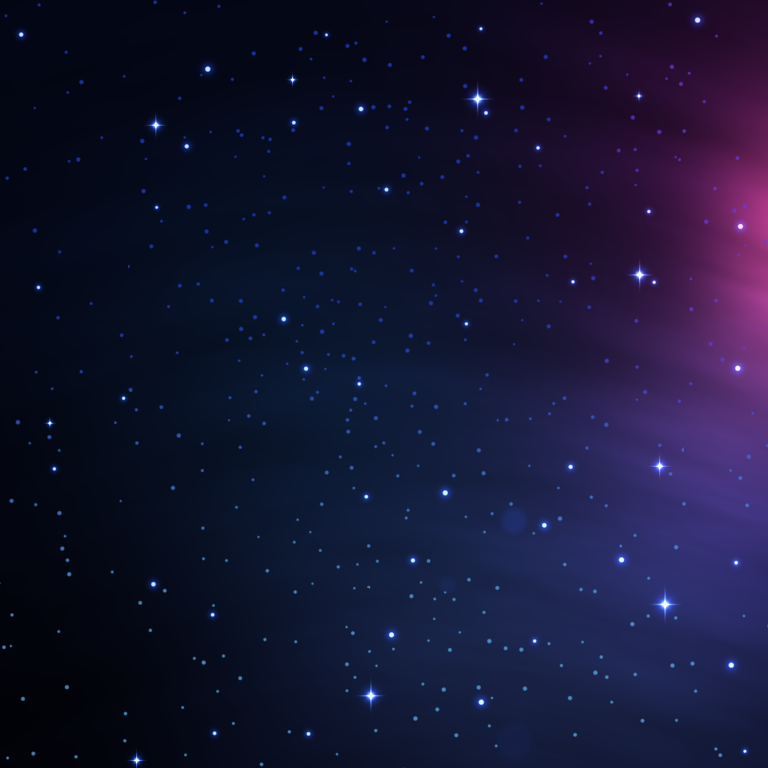
Write a WebGL 2 fragment shader that draws this background.

```glsl
#version 300 es
precision highp float;
uniform vec2 u_resolution;
out vec4 fragColor;

// Sky colours, added over the base
const vec3 BASE = vec3(0.012, 0.020, 0.075);
const vec3 TEAL = vec3(0.020, 0.065, 0.100);
const vec3 SLATE = vec3(0.090, 0.120, 0.210);
const vec3 INDIGO = vec3(0.080, 0.060, 0.190);
const vec3 VIOLET = vec3(0.170, 0.100, 0.200);
const vec3 PLUM = vec3(0.170, 0.030, 0.130);
const vec3 MAGENTA = vec3(0.500, 0.160, 0.300);

// Star colours and amounts
const vec3 STAR_BLUE = vec3(0.13, 0.24, 0.80);
const vec3 STAR_CYAN = vec3(0.35, 0.68, 0.92);
const vec3 STAR_VIOLET = vec3(0.42, 0.22, 0.85);
const vec3 STAR_WHITE = vec3(0.88, 0.95, 1.00);
const vec3 HALO_BLUE = vec3(0.10, 0.28, 0.95);
const float DUST_CELLS = 27.0;
const float BRIGHT_CELLS = 9.0;
const float WISP_STRENGTH = 0.55;

// Large sparkles: centre and arm length
const int SPARKLES = 10;
const vec3 SPARKLE[SPARKLES] = vec3[](
  vec3(0.203, 0.837, 0.023), vec3(0.622, 0.871, 0.031),
  vec3(0.381, 0.896, 0.013), vec3(0.832, 0.875, 0.012),
  vec3(0.833, 0.642, 0.027), vec3(0.859, 0.393, 0.022),
  vec3(0.866, 0.213, 0.031), vec3(0.483, 0.094, 0.029),
  vec3(0.178, 0.010, 0.020), vec3(0.065, 0.449, 0.012));

float hash(vec2 p) {
  vec3 q = fract(p.xyx * 0.1031);
  q += dot(q, q.yzx + 33.33);
  return fract((q.x + q.y) * q.z);
}

float noise(vec2 p) {
  vec2 i = floor(p), f = fract(p);
  f = f * f * (3.0 - 2.0 * f);
  return mix(mix(hash(i), hash(i + vec2(1, 0)), f.x),
             mix(hash(i + vec2(0, 1)), hash(i + vec2(1, 1)), f.x), f.y);
}

float fbm(vec2 p) {
  float sum = 0.0, amp = 0.5;
  for (int i = 0; i < 4; i++) {
    sum += amp * noise(p);
    p = p * 2.03 + 17.3;
    amp *= 0.5;
  }
  return sum;
}

float glow(vec2 p, vec2 centre, vec2 radius) {
  vec2 d = (p - centre) / radius;
  return exp(-dot(d, d));
}

float disc(float dist, float radius, float soft) {
  return 1.0 - smoothstep(radius - soft, radius + soft, dist);
}

vec3 sky(vec2 p) {
  vec3 c = BASE;
  c += TEAL * glow(p, vec2(0.42, 0.50), vec2(0.34, 0.32));
  c += SLATE * glow(p, vec2(0.78, 0.17), vec2(0.40, 0.28));
  c += INDIGO * glow(p, vec2(0.98, 0.30), vec2(0.24, 0.18));
  c += VIOLET * glow(p, vec2(1.00, 0.48), vec2(0.20, 0.17));
  c += PLUM * glow(p, vec2(1.00, 0.78), vec2(0.32, 0.34));
  c += MAGENTA * glow(p, vec2(1.04, 0.68), vec2(0.11, 0.17));
  c *= 1.0 - 0.6 * glow(p, vec2(0.0), vec2(0.30, 0.45));
  // Long, gently arched wisps
  float arch = p.y - 0.10 * sin(3.2 * p.x);
  float wisp = fbm(vec2(p.x * 2.6, arch * 15.0) + 4.0);
  return c * (1.0 + WISP_STRENGTH * (wisp - 0.47));
}

vec3 starTint(vec2 p) {
  vec3 c = mix(STAR_CYAN, STAR_BLUE, smoothstep(0.15, 0.65, p.y));
  return mix(c, STAR_VIOLET, smoothstep(0.70, 0.90, p.x) * smoothstep(0.35, 0.6, p.y));
}

// One jittered star per grid cell: x is the dot, y its halo
vec2 starCell(vec2 p, float cells, float chance, float radius, float px, float seed) {
  vec2 id = floor(p * cells), key = id + seed;
  vec2 centre = id + 0.15 + 0.7 * vec2(hash(key), hash(key + 51.7));
  float dist = length(p * cells - centre) / cells;
  float size = radius * mix(0.55, 1.15, hash(key + 23.1));
  float present = step(hash(key + 87.9), chance);
  return present * vec2(disc(dist, size, max(px, 0.4 * size)), exp(-dist * dist / (5.0 * size * size)));
}

vec3 sparkle(vec2 p, vec3 s, float px) {
  vec2 d = abs(p - s.xy);
  float width = max(0.035 * s.z, 0.55 * px);
  vec2 arm = pow(max(1.0 - d / (s.z * vec2(0.85, 1.0)), 0.0), vec2(2.5));
  vec2 thin = exp(-d * d / (width * width));
  float rays = arm.x * thin.y + arm.y * thin.x;
  float r2 = dot(d, d) / (s.z * s.z);
  return STAR_WHITE * (0.7 * rays + exp(-r2 * 50.0)) + HALO_BLUE * (0.5 * rays + 0.65 * exp(-r2 * 9.0));
}

void main() {
  float side = min(u_resolution.x, u_resolution.y), px = 1.0 / side;
  vec2 p = (gl_FragCoord.xy - 0.5 * u_resolution) / side + 0.5;
  vec3 c = sky(p), tint = starTint(p);

  // Faint out-of-focus discs
  float blur = disc(length(p - vec2(0.669, 0.322)), 0.016, 0.006);
  blur += 0.5 * disc(length(p - vec2(0.583, 0.237)), 0.010, 0.004);
  blur += 0.4 * disc(length(p - vec2(0.670, 0.035)), 0.022, 0.007);
  c += 0.12 * HALO_BLUE * blur;

  // Star dust, thickest around the middle, then brighter points
  float crowd = 0.12 + 0.36 * glow(p, vec2(0.52, 0.52), vec2(0.38, 0.42));
  for (int i = 0; i < 2; i++) {
    float seed = 13.0 + 40.0 * float(i);
    vec2 dust = starCell(p + 0.013 * float(i), DUST_CELLS, crowd, 0.0024, px, seed);
    c = mix(c, tint, 0.75 * dust.x);
  }
  vec2 bright = starCell(p, BRIGHT_CELLS, 0.55, 0.0029, px, 211.0);
  c += 0.5 * HALO_BLUE * bright.y + STAR_WHITE * 0.8 * bright.x;

  for (int i = 0; i < SPARKLES; i++) c += sparkle(p, SPARKLE[i], px);
  fragColor = vec4(min(c, 1.0), 1.0);
}
```
